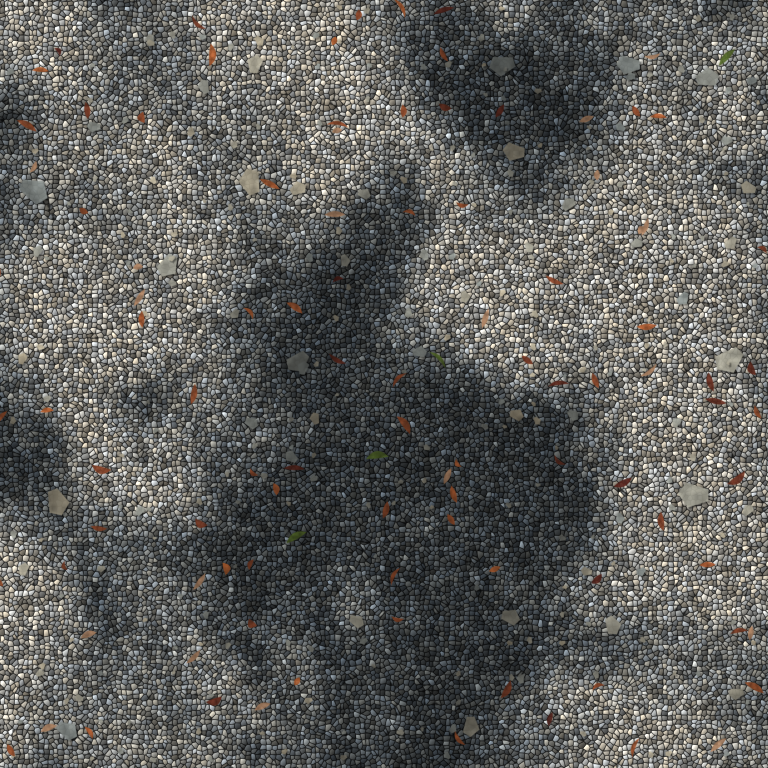
Give the GLSL for this texture, as a WebGL 1 fragment shader.

```glsl
precision highp float;
uniform vec2 u_resolution;

vec3 hash3(vec2 p) {
  vec3 q = fract(p.xyx * vec3(0.1031, 0.1030, 0.0973));
  q += dot(q, q.yxz + 33.33);
  return fract((q.xxy + q.yzz) * q.zyx);
}

float valueNoise(vec2 p) {
  vec2 i = floor(p), f = fract(p);
  f = f * f * (3.0 - 2.0 * f);
  return mix(mix(hash3(i).x, hash3(i + vec2(1, 0)).x, f.x),
             mix(hash3(i + vec2(0, 1)).x, hash3(i + vec2(1, 1)).x, f.x), f.y);
}

float fbm(vec2 p) {
  float sum = 0.0, amp = 0.54;
  for (int i = 0; i < 4; i++) {
    sum += amp * valueNoise(p);
    p = mat2(1.6, 1.2, -1.2, 1.6) * p + 7.3;
    amp *= 0.5;
  }
  return sum;
}

vec2 rotate(vec2 p, float a) {
  float c = cos(a), s = sin(a);
  return vec2(c * p.x - s * p.y, s * p.x + c * p.y);
}

// Packed grit: rounded cells lit from the upper left, dark gaps between.
vec3 gravel(vec2 uv, float light) {
  vec2 p = uv * 155.0 + 0.5 * vec2(valueNoise(uv * 60.0), valueNoise(uv * 60.0 + 31.0));
  vec2 base = floor(p), toCentre = vec2(0.0);
  vec3 grain = vec3(0.0);
  float nearest = 9.0, second = 9.0;
  for (int y = -1; y <= 1; y++) {
    for (int x = -1; x <= 1; x++) {
      vec2 cell = base + vec2(x, y);
      vec3 h = hash3(cell + 17.0);
      vec2 r = cell + 0.1 + 0.8 * h.xy - p;
      float d = length(r);
      if (d < nearest) {
        second = nearest;
        nearest = d;
        toCentre = r;
        grain = hash3(cell + 211.0);
      } else {
        second = min(second, d);
      }
    }
  }
  float body = smoothstep(0.0, 0.3, second - nearest);
  float facing = 1.0 + 0.55 * dot(toCentre, vec2(0.7, -0.7));
  float tone = mix(0.6, 1.3, grain.x) + 0.5 * smoothstep(0.88, 1.0, grain.y) * (1.3 - light);
  tone *= mix(0.27, 1.0, body) * facing;
  vec3 tint = mix(vec3(0.93, 1.0, 1.04), vec3(1.02, 1.0, 0.95), light);
  tint += (grain.z - 0.5) * vec3(0.1, 0.02, -0.1);
  return tint * tone * mix(0.25, 0.66, light);
}

// Angular pale chips, in three sizes.
vec3 addStones(vec3 col, vec2 uv, float light, float px) {
  for (int i = 0; i < 3; i++) {
    float grid = 7.0 * exp2(float(i));
    vec2 cell = floor(uv * grid);
    vec3 h = hash3(cell + 53.0 * float(i) + 5.0);
    vec3 k = hash3(cell + 71.0 * float(i) + 90.0);
    if (h.z > 0.27) continue;
    vec2 q = (fract(uv * grid) - 0.25 - 0.5 * h.xy) / grid;
    float radius = mix(0.07, 0.13, k.x) / grid;
    float d = -1.0, shadow = -1.0;
    for (int j = 0; j < 5; j++) {
      float side = float(j);
      float angle = 1.2566 * side + 6.28 * k.y;
      float reach = radius * (0.6 + 0.6 * fract(k.z * 7.0 + side * 0.618));
      vec2 normal = vec2(cos(angle), sin(angle));
      d = max(d, dot(q, normal) - reach);
      shadow = max(shadow, dot(q + vec2(-0.002, 0.002), normal) - reach);
    }
    vec3 pale = mix(vec3(0.57, 0.6, 0.59), vec3(0.77, 0.72, 0.61), k.z);
    pale *= mix(0.55, 1.0, light) * (0.84 + 0.3 * valueNoise(uv * 130.0));
    col *= 1.0 - 0.4 * smoothstep(0.0015, -0.0015, shadow);
    col = mix(col, pale, 0.88 * smoothstep(px, -px, d));
  }
  return col;
}

// Curved dry leaves, dark red to orange, with a rare green one.
vec3 addLeaves(vec3 col, vec2 uv, float light, float px) {
  for (int i = 0; i < 3; i++) {
    float grid = 9.0 + 3.0 * float(i);
    vec2 p = uv * grid + 0.37 * float(i);
    vec3 h = hash3(floor(p) + 37.0 * float(i) + 140.0);
    vec3 k = hash3(floor(p) + 59.0 * float(i) + 310.0);
    if (h.z > 0.23) continue;
    vec2 q = rotate((fract(p) - 0.25 - 0.5 * h.xy) / grid, 6.28 * k.x);
    float halfLength = mix(0.006, 0.015, k.y);
    float along = q.x / halfLength;
    q.y += (k.z - 0.5) * 0.008 * along * along;
    float d = abs(q.y) - mix(0.0025, 0.0048, k.z) * (1.0 - along * along);
    vec3 leaf = mix(vec3(0.30, 0.12, 0.10), vec3(0.72, 0.39, 0.2), fract(k.z * 5.0 + k.x));
    leaf = mix(leaf, vec3(0.66, 0.5, 0.38), step(0.75, k.x));
    leaf = mix(leaf, vec3(0.32, 0.4, 0.16), step(0.96, k.y));
    leaf *= mix(0.75, 1.0, light) * (0.8 + 0.4 * valueNoise(uv * 220.0));
    col = mix(col, leaf, 0.92 * smoothstep(px, -px, d));
  }
  return col;
}

void main() {
  float size = min(u_resolution.x, u_resolution.y);
  vec3 sum = vec3(0.0);
  // Four samples per pixel keep the fine grit smooth.
  for (int i = 0; i < 4; i++) {
    vec2 offset = vec2(mod(float(i), 2.0), floor(float(i) / 2.0)) * 0.5 - 0.25;
    vec2 uv = (gl_FragCoord.xy + offset) / size;
    // Soft dappled shade
    vec2 warp = vec2(valueNoise(uv * 3.0 + 4.0), valueNoise(uv * 3.0 + 19.0));
    float light = smoothstep(0.32, 0.64, fbm(uv * 4.2 + 0.6 * warp + 2.0));
    vec3 col = gravel(uv, light);
    col = addStones(col, uv, light, 0.7 / size);
    sum += addLeaves(col, uv, light, 0.7 / size);
  }
  gl_FragColor = vec4(sum / 4.0, 1.0);
}
```
